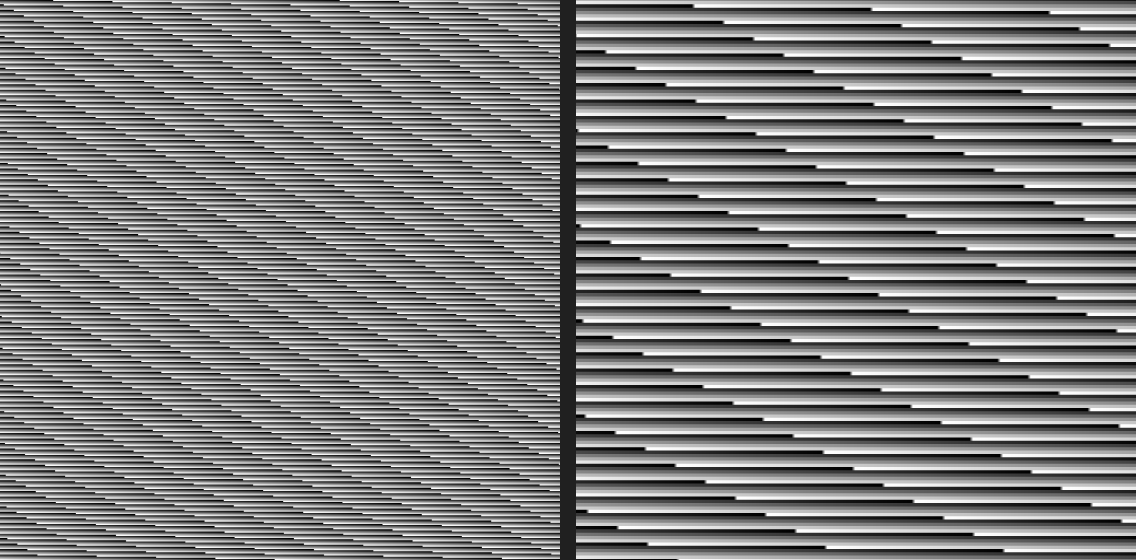
Left: the whole. Right: its middle third, enlarged.
Reproduce this pattern procedurally as a WebGL 1 fragment shader.

```glsl
precision highp float;

uniform vec2 u_resolution;

#define BANDS_ACROSS 1.954
#define BANDS_DOWN 105.98
#define PHASE 0.08
#define ROWS 512.0
#define SEAM 0.004
#define SAMPLES 4
#define DARK vec3(0.0)
#define LIGHT vec3(1.0)

// Linear ramp from 0 to 1 with a short, smoothed fall back to 0
float softSawtooth(float phase) {
    float t = fract(phase);
    return min(t / (1.0 - SEAM), (1.0 - t) / SEAM);
}

// Bands brighten downward and sink toward the right in flat row steps
float steppedBands(vec2 uv) {
    float row = (floor((1.0 - uv.y) * ROWS) + 0.5) / ROWS;
    return softSawtooth(BANDS_DOWN * row - BANDS_ACROSS * uv.x + PHASE);
}

void main() {
    // Average the rows that one pixel covers
    float shade = 0.0;
    for (int i = 0; i < SAMPLES; i++) {
        float offset = (float(i) + 0.5) / float(SAMPLES) - 0.5;
        vec2 uv = (gl_FragCoord.xy + vec2(0.0, offset)) / u_resolution;
        shade += steppedBands(uv);
    }
    shade /= float(SAMPLES);

    gl_FragColor = vec4(mix(DARK, LIGHT, shade), 1.0);
}
```
